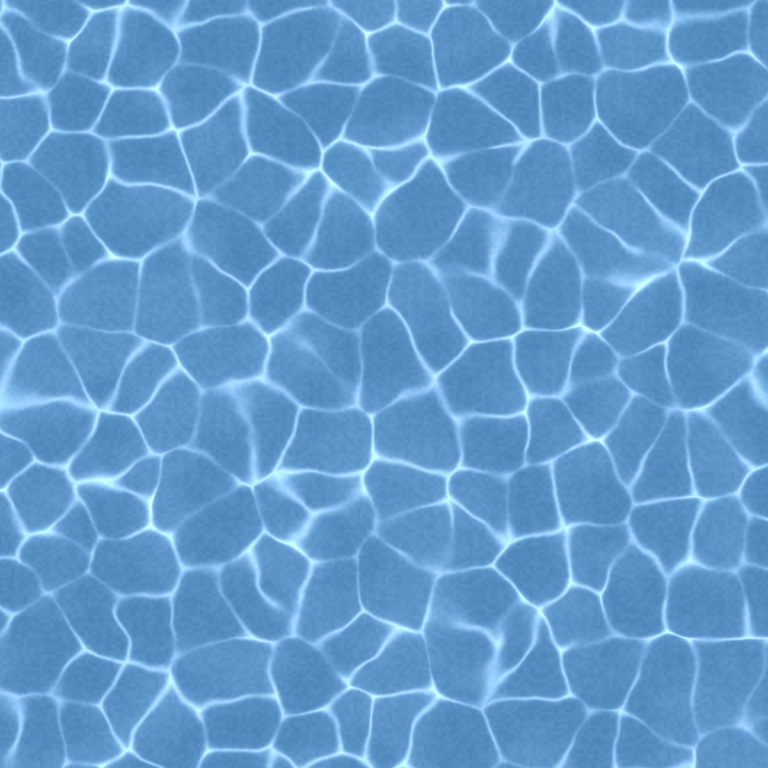
Give the GLSL for this texture, as a Shadertoy shader.

```glsl
// Sunlit pool water: a net of thin bright caustic lines over soft blue.
// A warped Voronoi pattern gives the lines (second minus first distance)
// and their glowing knots (third minus first); noise varies their strength.

#define CELLS 12.3
#define WARP 0.5
#define LINE_WIDTH 0.08
#define LINE_LIGHT 0.225
#define KNOT_SIZE 0.14
#define KNOT_LIGHT 0.19
#define GLOW_LIGHT 0.04
#define HAZE_LIGHT 0.045
#define GRAIN_LIGHT 0.05
#define GRAIN_SCALE 240.0
#define WATER_BLUE vec3(0.318, 0.538, 0.74)
#define LIGHT_TINT vec3(1.0, 0.99, 0.95)

float hash(vec2 p) {
    return fract(sin(dot(p, vec2(127.1, 311.7))) * 43758.5453);
}

vec2 hash2(vec2 p) {
    return vec2(hash(p), hash(p + 57.3));
}

// Smooth value noise in 0..1
float noise(vec2 p) {
    vec2 i = floor(p), f = fract(p);
    f = f * f * (3.0 - 2.0 * f);
    vec2 right = vec2(1.0, 0.0), up = vec2(0.0, 1.0);
    return mix(mix(hash(i), hash(i + right), f.x),
               mix(hash(i + up), hash(i + right + up), f.x), f.y);
}

float fbm(vec2 p) {
    return 0.65 * noise(p) + 0.27 * noise(p * 2.1 + 11.0) + 0.08 * noise(p * 4.3 + 23.0);
}

// Distances to the three nearest cell centres, in rising order
vec3 nearestThree(vec2 p) {
    vec2 home = floor(p);
    vec3 nearest = vec3(9.0);
    for (int y = -2; y <= 2; y++) {
        for (int x = -2; x <= 2; x++) {
            vec2 cell = home + vec2(x, y);
            vec2 centre = cell + hash2(cell);
            float d = length(centre - p);
            if (d < nearest.x) nearest = vec3(d, nearest.xy);
            else if (d < nearest.y) nearest = vec3(nearest.x, d, nearest.y);
            else if (d < nearest.z) nearest.z = d;
        }
    }
    return nearest;
}

float bell(float x, float width) {
    return exp(-x * x / (width * width));
}

void mainImage(out vec4 fragColor, in vec2 fragCoord) {
    vec2 uv = fragCoord / iResolution.y;
    vec2 p = uv * CELLS + 40.0;

    // Bend the straight cell borders into gentle curves
    vec2 bend = vec2(fbm(p * 1.1), fbm(p * 1.1 + 71.0)) - 0.5;
    vec3 d = nearestThree(p + WARP * bend);
    float edge = d.y - d.x;
    float knot = d.z - d.x;

    // Lines fade, brighten and now and then spread into smudges
    float strength = mix(0.28, 1.1, smoothstep(0.22, 0.65, noise(p * 1.7 + 5.0)));
    float smudge = smoothstep(0.65, 0.95, noise(p * 1.5 + 31.0));
    float width = LINE_WIDTH * (0.9 + 0.9 * smudge);
    float light = LINE_LIGHT * strength * bell(edge, width) * (1.0 - 0.3 * smudge);

    // Knots where three cells meet, and the faint spill around the lines
    light += KNOT_LIGHT * mix(0.4, 1.2, noise(p * 1.7 + 83.0)) * bell(knot, KNOT_SIZE);
    light += GLOW_LIGHT * (0.5 + 0.5 * strength) * exp(-edge / 0.2);

    // Cloudy water and fine grain
    light += HAZE_LIGHT * smoothstep(0.3, 0.8, fbm(p * 1.2 + 17.0));
    light += GRAIN_LIGHT * (noise(uv * GRAIN_SCALE) - 0.5);

    fragColor = vec4(clamp(WATER_BLUE + light * LIGHT_TINT, 0.0, 1.0), 1.0);
}
```
